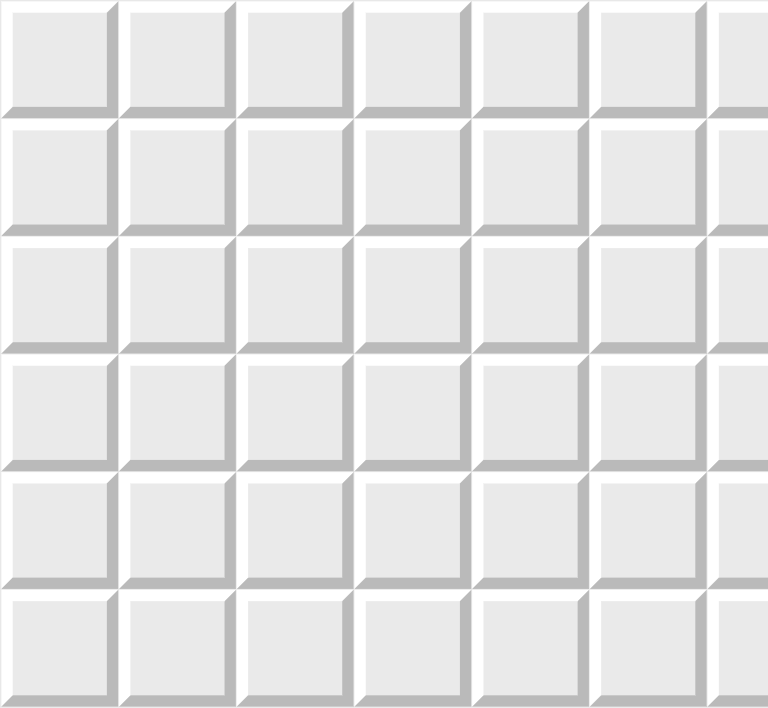
Give the GLSL for this pattern, as a Shadertoy shader.

```glsl
#define ROWS 6.0
#define MARGIN 0.0013
#define BEVEL 0.1
#define SEAM 0.004
#define FACE vec3(0.918)
#define LIGHT vec3(1.0)
#define SHADE vec3(0.729)

// Antialiased coverage of the region where the signed distance is positive
float coverage(float dist, float pixel) {
    return clamp(dist / pixel + 0.5, 0.0, 1.0);
}

// Bevelled tile on the unit square, lit from the upper left
vec3 bevelledTile(vec2 uv, float edgeDist, float pixel) {
    float shaded = coverage((uv.x - uv.y) * inversesqrt(2.0), pixel);
    vec3 rim = mix(LIGHT, SHADE, shaded);
    return mix(rim, FACE, coverage(edgeDist - BEVEL, pixel));
}

void mainImage(out vec4 fragColor, in vec2 fragCoord) {
    // Square grid fitted to the canvas height
    float pitch = (1.0 - 2.0 * MARGIN) / ROWS;
    float pixel = 1.0 / (iResolution.y * pitch);
    vec2 grid = (fragCoord / iResolution.y - MARGIN) / pitch;

    vec2 uv = fract(grid);
    vec2 side = min(uv, 1.0 - uv);
    float edgeDist = min(side.x, side.y);
    vec3 tile = bevelledTile(uv, edgeDist, pixel);

    // Pale hairline between tiles and outside the grid
    float borderDist = min(grid.x, min(grid.y, ROWS - grid.y));
    float visible = coverage(edgeDist - SEAM, pixel) * coverage(borderDist, pixel);
    fragColor = vec4(mix(FACE, tile, visible), 1.0);
}
```
